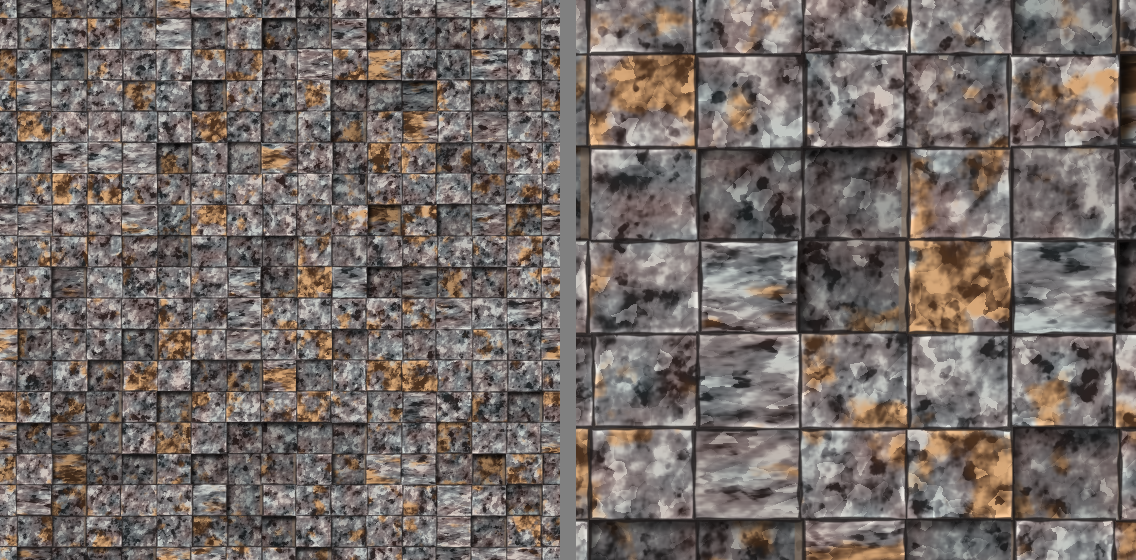
Left, the full canvas; right, a detail of the centre.
A Shadertoy shader for this texture:

```glsl
// Wall of split stone mosaic tiles, set at uneven depths, with rust stains.

#define COUNT vec2(16.0, 18.0)      // tiles across and down
#define OFFSET vec2(0.52, 0.58)     // grid shift, in tiles
#define JITTER vec2(0.07, 0.035)    // seam displacement, in tiles
#define SEAM 0.0011                 // half width of a seam
#define SHADOW 0.013                // longest cast shadow
#define GRAIN 75.0                  // mottling frequency
#define CHIPS 125.0                 // crystal frequency
#define RUST 0.85                   // strength of the stains

const vec3 DARK_STONE = vec3(0.15, 0.13, 0.13);
const vec3 MID_STONE = vec3(0.46, 0.435, 0.44);
const vec3 PALE_STONE = vec3(0.74, 0.73, 0.71);
const vec3 BROWN_RUST = vec3(0.30, 0.19, 0.11);
const vec3 OCHRE_RUST = vec3(0.80, 0.60, 0.40);
const vec3 SIDE_FACE = vec3(0.50, 0.43, 0.37);

vec2 hash2(vec2 p) {
    vec3 q = fract(p.xyx * vec3(0.1031, 0.1030, 0.0973));
    q += dot(q, q.yzx + 33.33);
    return fract((q.xx + q.yz) * q.zy);
}

float noise(vec2 p) {
    vec2 i = floor(p), f = fract(p);
    f = f * f * (3.0 - 2.0 * f);
    float low = mix(hash2(i).x, hash2(i + vec2(1, 0)).x, f.x);
    float high = mix(hash2(i + vec2(0, 1)).x, hash2(i + vec2(1, 1)).x, f.x);
    return mix(low, high, f.y);
}

float fbm(vec2 p) {
    float sum = 0.0, gain = 0.53;
    for (int i = 0; i < 4; i++) {
        sum += gain * noise(p);
        p = mat2(1.6, 1.2, -1.2, 1.6) * p + 17.3;
        gain *= 0.5;
    }
    return sum;
}

// Random value of the nearest cell: angular mineral chips
float crystal(vec2 p) {
    vec2 cell = floor(p);
    float nearest = 9.0, value = 0.0;
    for (int y = -1; y <= 1; y++)
    for (int x = -1; x <= 1; x++) {
        vec2 c = cell + vec2(x, y);
        vec2 d = c + hash2(c) - p;
        if (dot(d, d) < nearest) {
            nearest = dot(d, d);
            value = hash2(c + 71.0).x;
        }
    }
    return value;
}

float tileHeight(vec2 id) {
    return smoothstep(0.0, 0.55, hash2(mod(id, COUNT) + 5.0).x);
}

vec2 seamShift(vec2 id) {
    return (hash2(mod(id, COUNT) + 50.0) - 0.5) * JITTER;
}

vec3 stone(vec2 p, vec2 traits) {
    // Some tiles are split along the grain and look streaked
    p *= mix(vec2(1.0), vec2(0.55, 1.35), step(0.82, traits.y));
    float mottle = fbm(p * GRAIN);
    float relief = mottle - fbm((p + vec2(-0.0016, 0.0016)) * GRAIN);
    float chip = crystal(p * CHIPS + 2.0 * mottle);
    float tone = 0.50 + 1.05 * (mottle - 0.5) + 0.7 * relief;
    tone += 0.22 * (chip - 0.5) + 0.22 * (noise(p * 290.0) - 0.5);
    tone += 0.16 * smoothstep(0.88, 0.94, chip);
    tone -= 0.34 * smoothstep(0.61, 0.73, fbm(p * 95.0 + 40.0));
    tone = clamp(tone + 0.10 * (traits.y - 0.5), 0.0, 1.0);

    vec3 col = mix(DARK_STONE, MID_STONE, smoothstep(0.0, 0.5, tone));
    col = mix(col, PALE_STONE, smoothstep(0.45, 0.9, tone));
    // Faint drift between blue-green and violet minerals
    float tint = noise(p * 48.0 + 9.0) - 0.5;
    col += tint * vec3(-0.07, 0.025, 0.045);

    float limit = mix(0.68, 0.38, traits.x * traits.x);
    float stain = smoothstep(limit, limit + 0.18, fbm(p * 36.0 + 23.0));
    vec3 rust = mix(BROWN_RUST, OCHRE_RUST, smoothstep(0.15, 0.8, tone));
    return mix(col, rust, RUST * stain);
}

void mainImage(out vec4 fragColor, in vec2 fragCoord) {
    vec2 uv = fragCoord / iResolution.y;
    float px = 1.0 / iResolution.y;

    // Find the tile between the displaced seams
    vec2 g = uv * COUNT + OFFSET;
    vec2 k = floor(g + 0.5);
    vec2 id;
    id.y = k.y - step(g.y, k.y + seamShift(vec2(floor(g.x), k.y)).y);
    id.x = k.x - step(g.x, k.x + seamShift(vec2(k.x, id.y)).x);
    vec2 lo = id + vec2(seamShift(id).x, seamShift(vec2(floor(g.x), id.y)).y);
    vec2 hi = id + 1.0 + vec2(seamShift(id + vec2(1, 0)).x,
                              seamShift(vec2(floor(g.x), id.y + 1.0)).y);
    vec2 toLow = (g - lo) / COUNT, toHigh = (hi - g) / COUNT;
    float edge = min(min(toLow.x, toLow.y), min(toHigh.x, toHigh.y));
    edge += (noise(uv * 110.0) - 0.5) * 0.0016;

    // Stone face
    vec2 key = mod(id, COUNT);
    vec3 col = stone(uv + 5.0 * hash2(key + 11.0), hash2(key + 31.0));
    float h = tileHeight(id);
    col *= mix(0.80, 1.06, h);

    // Worn light rim, and the side of a taller tile on the right
    float wear = h * smoothstep(0.25, 0.65, noise(uv * 60.0));
    col += 0.15 * wear * (1.0 - smoothstep(0.0018, 0.0045, edge));
    float right = max(tileHeight(id + vec2(1, 0)) - h, 0.0);
    float side = 0.006 * smoothstep(0.4, 1.0, right);
    col = mix(col, SIDE_FACE, 0.7 * (1.0 - smoothstep(side - px, side + px, toHigh.x)) * step(0.4, right));

    // Shadows cast by taller tiles above and on the left
    float up = max(tileHeight(id + vec2(0, 1)) - h, 0.0);
    float left = max(tileHeight(id - vec2(1, 0)) - h, 0.0);
    col *= 1.0 - 0.75 * up * (1.0 - smoothstep(0.15, 1.0, toHigh.y / (SHADOW * up + 0.001)));
    col *= 1.0 - 0.65 * left * (1.0 - smoothstep(0.15, 1.0, toLow.x / (SHADOW * 0.8 * left + 0.001)));

    // Seams
    col = mix(DARK_STONE * 0.8, col, 0.2 + 0.8 * smoothstep(SEAM - px, SEAM + px, edge));
    fragColor = vec4(clamp(col, 0.0, 1.0), 1.0);
}
```
